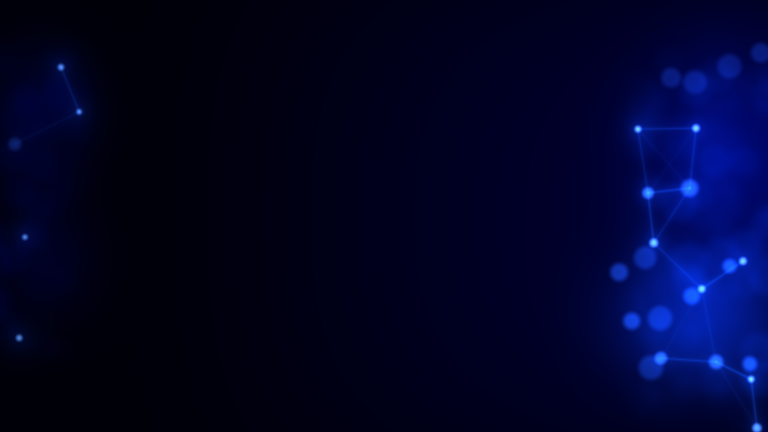
Write a Shadertoy shader that draws this background.

```glsl
// A dark blue field with a glowing network of linked nodes at the right edge
// and a fainter one at the left. Nodes are linked by distance; soft discs from
// a jittered cell grid and Gaussian glows give the out-of-focus depth.

// Sharp nodes: position on a 16 x 9 canvas, radius
const vec3 nodes[16] = vec3[16](
    vec3(1.27, 7.60, .06), vec3(1.65, 6.67, .05), vec3(.31, 6.00, .13),
    vec3(.52, 4.06, .05), vec3(.40, 1.96, .06),
    vec3(13.29, 6.31, .06), vec3(14.50, 6.33, .07), vec3(13.50, 4.98, .11),
    vec3(14.37, 5.08, .17), vec3(13.62, 3.94, .08), vec3(15.48, 3.56, .07),
    vec3(14.62, 2.98, .07), vec3(13.77, 1.54, .12), vec3(14.92, 1.46, .14),
    vec3(15.65, 1.10, .06), vec3(15.77, .08, .09));

// Larger blurred discs: position, radius
const vec3 discs[12] = vec3[12](
    vec3(13.98, 7.38, .20), vec3(14.48, 7.29, .24), vec3(15.20, 7.62, .25),
    vec3(15.85, 7.90, .20), vec3(12.90, 3.33, .18), vec3(13.44, 3.63, .23),
    vec3(13.16, 2.31, .17), vec3(13.75, 2.37, .25), vec3(14.41, 2.83, .16),
    vec3(15.20, 3.46, .13), vec3(15.62, 1.42, .14), vec3(13.56, 1.34, .25));

vec3 hash3(vec2 cell) {
    vec3 q = vec3(dot(cell, vec2(127.1, 311.7)),
                  dot(cell, vec2(269.5, 183.3)),
                  dot(cell, vec2(419.2, 371.9)));
    return fract(sin(q) * 43758.5);
}

float glow(vec2 p, vec2 center, vec2 size) {
    vec2 d = (p - center) / size;
    return exp(-dot(d, d));
}

float disc(float dist, float radius, float blur) {
    return 1.0 - smoothstep(radius - blur, radius + blur, dist);
}

float segment(vec2 p, vec2 a, vec2 b) {
    vec2 ab = b - a;
    return length(p - a - ab * clamp(dot(p - a, ab) / dot(ab, ab), 0.0, 1.0));
}

// Overlapping dim discs, one per jittered cell
float bokeh(vec2 p, float size) {
    vec2 cell = floor(p / size);
    float sum = 0.0;
    for (int y = -1; y <= 1; y++)
    for (int x = -1; x <= 1; x++) {
        vec2 c = cell + vec2(x, y);
        vec3 h = hash3(c);
        float dist = length(p - (c + h.xy) * size);
        sum += h.z * disc(dist, size * mix(0.25, 0.5, h.z), size * 0.2);
    }
    return sum;
}

void mainImage(out vec4 fragColor, in vec2 fragCoord) {
    vec2 p = fragCoord / iResolution.xy * vec2(16.0, 9.0);
    float pixel = 9.0 / iResolution.y;

    // Field: nearly black at the left, navy at the right, dimmer rims
    float rim = 1.0 - 0.35 * pow(abs(p.y / 4.5 - 1.0), 2.5);
    vec3 color = vec3(0.0, 0.0, 0.03 + 0.15 * smoothstep(1.0, 14.5, p.x) * rim);

    // Broad glows behind the two clusters
    color += vec3(0.0, 0.03, 0.28) * glow(p, vec2(15.2, 5.8), vec2(1.7, 2.1));
    color += vec3(0.01, 0.12, 0.46) * glow(p, vec2(14.6, 2.4), vec2(1.6, 1.3));
    color += vec3(0.0, 0.006, 0.14) * glow(p, vec2(0.8, 6.6), vec2(1.1, 1.4));
    color += vec3(0.0, 0.003, 0.10) * glow(p, vec2(0.9, 3.6), vec2(1.1, 1.3));

    // Scattered background discs, confined to the clusters
    float right = smoothstep(12.7, 14.0, p.x) * smoothstep(8.8, 6.5, p.y)
                * smoothstep(0.0, 1.2, p.y);
    float left = smoothstep(2.2, 1.2, p.x) * smoothstep(1.0, 2.5, p.y)
               * smoothstep(8.4, 7.2, p.y);
    float haze = bokeh(p, 0.8) + 0.7 * bokeh(p + 3.7, 1.3);
    color += haze * (right * vec3(0.003, 0.035, 0.12) + left * vec3(0.0, 0.003, 0.06));

    // Foreground blurred discs
    for (int i = 0; i < 12; i++) {
        float dist = length(p - discs[i].xy);
        float light = mix(0.9, 0.4, smoothstep(0.13, 0.22, discs[i].z));
        light *= mix(1.0, 0.7, smoothstep(5.0, 7.0, discs[i].y));
        color += vec3(0.10, 0.29, 0.70) * light * disc(dist, discs[i].z, 0.08);
    }

    // Links between near nodes, fading with length
    for (int i = 0; i < 16; i++)
    for (int j = i + 1; j < 16; j++) {
        vec2 a = nodes[i].xy, b = nodes[j].xy;
        float strength = smoothstep(1.95, 0.8, distance(a, b)) * (a.x < 8.0 ? 0.4 : 0.65);
        float dist = segment(p, a, b);
        float line = 0.65 * disc(dist, 0.01, 0.025 + pixel) + 0.3 * exp(-dist * 14.0);
        color += vec3(0.06, 0.26, 0.60) * strength * line;
    }

    // Nodes: small ones have the brightest cores
    for (int i = 0; i < 16; i++) {
        float dist = length(p - nodes[i].xy), radius = nodes[i].z;
        float light = mix(1.0, 0.65, smoothstep(0.07, 0.16, radius));
        light *= p.x < 8.0 ? (radius > 0.1 ? 0.3 : 0.7) : 1.0;
        float core = disc(dist, radius, 0.03 + pixel + 0.25 * max(radius - 0.07, 0.0));
        vec3 tint = mix(vec3(0.40, 0.62, 0.85), vec3(0.18, 0.40, 0.80),
                        smoothstep(0.07, 0.12, radius));
        color += tint * light * core;
        color += vec3(0.01, 0.07, 0.24) * light * exp(-dist * 5.0);
    }

    fragColor = vec4(min(color, vec3(0.75, 0.9, 1.0)), 1.0);
}
```
